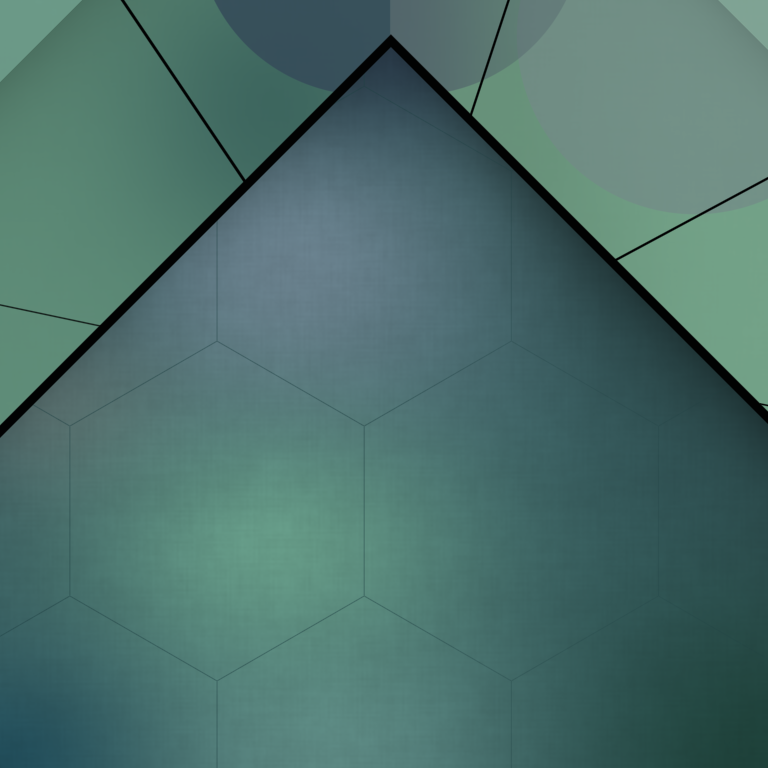
A three.js fragment shader for this background:

```glsl
// A slate and green gable under a black 45-degree roof line, with seamed wall panels above.
// Soft elliptical glows colour the gable, a folded hexagon lattice marks it, and
// translucent discs, folded corners and value-noise grain finish the surfaces.

varying vec2 vUv;

const float SOFT = 0.0011;
const vec2 APEX = vec2(0.509, 0.947);
const float ROOF_HALF_WIDTH = 0.0058;
const vec2 HEX_CENTER = vec2(0.2826, 0.3346);
const float HEX_APOTHEM = 0.1916;
const float HEX_LINE_ALPHA = 0.5;
const float GRAIN = 0.035;

const vec3 INK = vec3(0.004, 0.008, 0.008);
const vec3 GABLE_BASE = vec3(0.21, 0.355, 0.365);
const vec3 SLATE = vec3(0.41, 0.50, 0.55);
const vec3 SEA_GREEN = vec3(0.40, 0.61, 0.53);
const vec3 TEAL = vec3(0.36, 0.53, 0.51);
const vec3 WARM_GRAY = vec3(0.36, 0.43, 0.43);
const vec3 DEEP_GREEN = vec3(0.12, 0.26, 0.23);
const vec3 DEEP_BLUE = vec3(0.13, 0.30, 0.35);
const vec3 APEX_SHADE = vec3(0.17, 0.24, 0.30);
const vec3 HEX_INK = vec3(0.12, 0.25, 0.26);
const vec3 LEFT_WALL = vec3(0.37, 0.55, 0.47);
const vec3 LEFT_SHADE = vec3(0.24, 0.40, 0.37);
const vec3 LEFT_CORNER = vec3(0.42, 0.60, 0.53);
const vec3 RIGHT_WALL = vec3(0.44, 0.62, 0.52);
const vec3 RIGHT_CORNER = vec3(0.50, 0.64, 0.58);
const vec3 MIST = vec3(0.45, 0.54, 0.53);
const vec3 DARK_DISC = vec3(0.21, 0.30, 0.35);
const vec3 PALE_DISC = vec3(0.31, 0.37, 0.41);

float hash(vec2 p) {
  vec3 q = fract(vec3(p.xyx) * 0.1031);
  q += dot(q, q.yzx + 33.33);
  return fract((q.x + q.y) * q.z);
}

float noise(vec2 p) {
  vec2 i = floor(p), f = fract(p);
  f = f * f * (3.0 - 2.0 * f);
  return mix(mix(hash(i), hash(i + vec2(1.0, 0.0)), f.x),
             mix(hash(i + vec2(0.0, 1.0)), hash(i + 1.0), f.x), f.y);
}

// Mottled, lightly woven grain centred on zero
float grain(vec2 p) {
  float sum = 0.0, amp = 0.5, freq = 14.0;
  for (int i = 0; i < 4; i++) {
    sum += amp * (noise(p * freq) - 0.5);
    freq *= 2.7;
    amp *= 0.75;
  }
  float weave = noise(p * vec2(25.0, 320.0)) + noise(p * vec2(320.0, 25.0)) - 1.0;
  return sum + 0.3 * weave;
}

float cover(float d) { return 1.0 - smoothstep(-SOFT, SOFT, d); }

float glow(vec2 p, vec2 center, vec2 radius) {
  vec2 d = (p - center) / radius;
  return exp(-dot(d, d));
}

float seam(vec2 p, vec2 a, vec2 b, float halfWidth) {
  vec2 ab = b - a;
  float t = clamp(dot(p - a, ab) / dot(ab, ab), 0.0, 1.0);
  return cover(length(p - a - ab * t) - halfWidth);
}

// Distance to the nearest edge of a pointy-top hexagon lattice
float hexEdge(vec2 p) {
  vec2 cell = HEX_APOTHEM * vec2(2.0, 3.4641);
  vec2 a = mod(p + 0.5 * cell, cell) - 0.5 * cell;
  vec2 b = mod(p, cell) - 0.5 * cell;
  vec2 q = abs(dot(a, a) < dot(b, b) ? a : b);
  return HEX_APOTHEM - max(q.x, dot(q, vec2(0.5, 0.866)));
}

vec3 gable(vec2 p, float depth) {
  vec3 c = GABLE_BASE;
  c = mix(c, SLATE, glow(p, vec2(0.38, 0.65), vec2(0.26, 0.23)));
  c = mix(c, WARM_GRAY, 0.8 * glow(p, vec2(0.07, 0.47), vec2(0.16, 0.12)));
  c = mix(c, TEAL, 0.95 * glow(p, vec2(0.43, 0.02), vec2(0.27, 0.2)));
  c = mix(c, SEA_GREEN, 0.95 * glow(p, vec2(0.36, 0.29), vec2(0.25, 0.17)));
  c = mix(c, DEEP_GREEN, glow(p, vec2(1.0, 0.0), vec2(0.25)));
  c = mix(c, DEEP_BLUE, glow(p, vec2(0.0), vec2(0.16, 0.13)));
  c = mix(c, APEX_SHADE, glow(p, APEX, vec2(0.2, 0.12)));
  // Shade under the roof, strongest on the right
  float side = smoothstep(0.45, 0.8, p.x);
  c *= 1.0 - mix(0.14, 0.45, side) * exp(-depth / mix(0.025, 0.08, side));
  float line = cover(hexEdge(p - HEX_CENTER) - 0.0006);
  c = mix(c, HEX_INK, line * HEX_LINE_ALPHA * (1.0 - 0.5 * side));
  return c * (1.0 + GRAIN * 2.0 * grain(p));
}

vec3 walls(vec2 p) {
  // Panels with a lighter folded corner casting a soft shadow
  float foldL = p.x + 1.0 - p.y - 0.107;
  float foldR = 2.0 - p.x - p.y - 0.065;
  vec3 left = mix(LEFT_WALL, LEFT_SHADE, glow(p, vec2(0.36, 0.86), vec2(0.2, 0.22)));
  left *= 1.0 - 0.18 * exp(-max(foldL, 0.0) / 0.08);
  left = mix(left, LEFT_CORNER, cover(foldL));
  vec3 right = RIGHT_WALL * mix(0.92, 1.02, smoothstep(0.65, 0.95, p.x));
  right = mix(right, MIST, 0.7 * cover(length(p - vec2(0.905, 0.953)) - 0.232));
  right *= 1.0 - 0.10 * exp(-max(foldR, 0.0) / 0.04);
  right = mix(right, RIGHT_CORNER, cover(foldR));
  // Dark disc mirrored across the central corner
  float disc = cover(length(vec2(abs(p.x - 0.508) - 0.03, p.y - 1.098)) - 0.222);
  left = mix(left, DARK_DISC, 0.9 * disc);
  right = mix(right, PALE_DISC, disc * mix(0.85, 0.35, smoothstep(0.5, 0.72, p.x)));
  vec3 c = mix(left, right, smoothstep(-SOFT, SOFT, p.x - 0.508));
  float s = seam(p, vec2(0.158, 1.002), vec2(0.32, 0.762), 0.0019);
  s = max(s, 0.8 * seam(p, vec2(0.0, 0.603), vec2(0.133, 0.575), 0.0009));
  s = max(s, seam(p, vec2(0.663, 1.002), vec2(0.613, 0.85), 0.0015));
  s = max(s, seam(p, vec2(1.0, 0.768), vec2(0.801, 0.661), 0.0015));
  s = max(s, seam(p, vec2(0.99, 0.474), vec2(1.0, 0.472), 0.001));
  return mix(c, INK, s) * (1.0 + 0.3 * GRAIN * grain(p));
}

void main() {
  float roof = (abs(vUv.x - APEX.x) + vUv.y - APEX.y) * 0.7071;
  vec3 color = mix(walls(vUv), gable(vUv, max(-roof, 0.0)), cover(roof));
  color = mix(color, INK, cover(abs(roof) - ROOF_HALF_WIDTH));
  gl_FragColor = vec4(color, 1.0);
}
```
